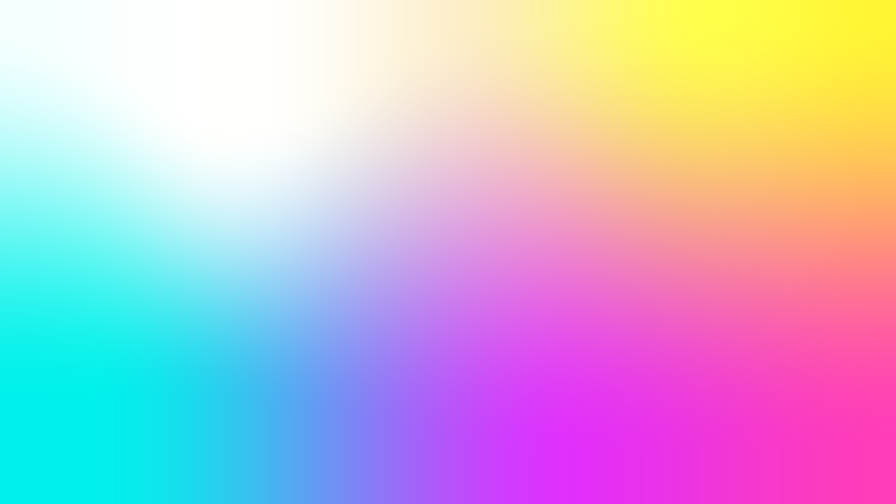
Give the GLSL for this background, as a Shadertoy shader.

```glsl
// A soft mesh gradient: white and yellow above, cyan, magenta and pink below.
// Two horizontal colour ramps are blended vertically, and the blend band
// bends downward around the white glow at the upper left.

// Ramp along the top edge: icy white, white, peach, lemon, gold.
vec3 topRamp(float x) {
    vec3 color = mix(vec3(0.96, 1.0, 1.0), vec3(1.0, 1.0, 0.994), smoothstep(0.0, 0.26, x));
    color = mix(color, vec3(0.99, 0.925, 0.76), smoothstep(0.28, 0.58, x));
    color = mix(color, vec3(1.0, 1.0, 0.29), smoothstep(0.50, 0.80, x));
    return mix(color, vec3(1.0, 0.96, 0.20), smoothstep(0.78, 1.0, x));
}

// Ramp along the bottom edge: cyan, magenta, pink.
vec3 bottomRamp(float x) {
    vec3 cyan = vec3(0.0, 0.945, 0.92);
    vec3 magenta = vec3(0.88, 0.18, 0.995);
    vec3 pink = vec3(1.0, 0.235, 0.725);
    vec3 color = mix(cyan, magenta, smoothstep(0.09, 0.66, x));
    return mix(color, pink, smoothstep(0.58, 1.0, x));
}

void mainImage(out vec4 fragColor, in vec2 fragCoord) {
    vec2 uv = fragCoord / iResolution.xy;

    // The white glow pushes the upper limit of the blend band down.
    float glowOffset = (uv.x - 0.26) / 0.16;
    float bandTop = 0.977 - 0.23 * exp(-glowOffset * glowOffset);
    float bandBottom = mix(0.20, 0.10, smoothstep(0.20, 0.60, uv.x));

    float topWeight = smoothstep(bandBottom, bandTop, uv.y);
    fragColor = vec4(mix(bottomRamp(uv.x), topRamp(uv.x), topWeight), 1.0);
}
```
